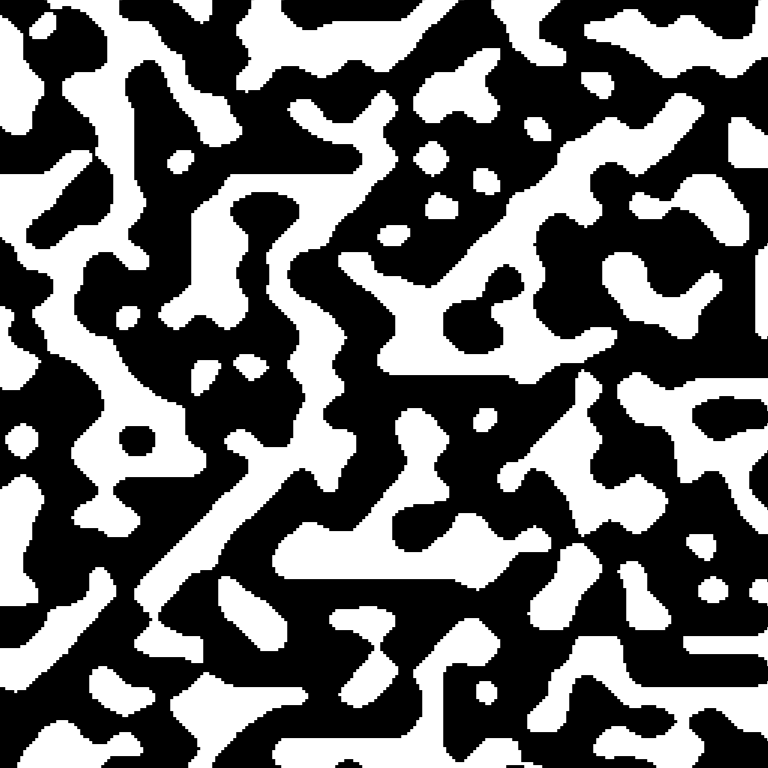
Give the GLSL for this texture, as a WebGL 2 fragment shader.

```glsl
#version 300 es
precision highp float;
// Black and white labyrinth of blobs: gradient noise cut at a level just above
// zero. Node slopes take eight compass directions, and some nodes share a slope
// along rows or diagonals, which leaves straight edges. Outlines are stepped.

uniform vec2 u_resolution;
out vec4 fragColor;

const float NODES = 15.0;          // lattice cells across the canvas
const vec2 LATTICE_SHIFT = vec2(40.3, 60.35);
const float STEPS = 256.0;         // stair steps across the canvas
const vec2 STEP_SHIFT = vec2(0.25, 0.035);
const float LEVEL = 0.05;          // noise above this is white
const float RUN_LENGTH = 3.0;      // nodes in a shared-slope run
const float ROW_SHARE = 0.1;       // share of runs along rows
const float DIAGONAL_SHARE = 0.1;  // share of runs along diagonals
const float WHITE_BELOW = 0.7;     // share of row runs with white underneath
const vec3 DARK = vec3(0.0);
const vec3 LIGHT = vec3(1.0);

// Integer hash of a lattice position, from 0 to 1.
float hash(vec2 p, uint seed) {
    uvec2 q = uvec2(ivec2(p));
    uint h = q.x * 1664525u + seed * 747796405u;
    h = (h ^ (h >> 16)) * 2246822519u;
    h += q.y * 3266489917u;
    h = (h ^ (h >> 15)) * 2654435769u;
    h = (h ^ (h >> 13)) * 3266489917u;
    h ^= h >> 16;
    return float(h >> 8) / 16777216.0;
}

// Identifies the run holding a node, staggered from line to line.
vec2 runId(float along, float line, uint seed) {
    float stagger = floor(hash(vec2(line, 7.0), seed) * RUN_LENGTH);
    return vec2(floor((along + stagger) / RUN_LENGTH), line);
}

vec2 nodeSlope(vec2 node) {
    // Shared vertical slopes give flat horizontal edges.
    vec2 row = runId(node.x, node.y, 1u);
    if (hash(row, 2u) < ROW_SHARE) {
        return vec2(0.0, hash(row, 3u) < WHITE_BELOW ? -1.0 : 1.0);
    }
    // Shared slopes across rising diagonals give slanted bands.
    vec2 diagonal = runId(node.x, node.x - node.y, 4u);
    if (hash(diagonal, 5u) < DIAGONAL_SHARE) {
        float side = hash(diagonal, 6u) < 0.5 ? -1.0 : 1.0;
        return side * normalize(vec2(1.0, -1.0));
    }
    // All other nodes pick a compass direction.
    float angle = floor(hash(node, 8u) * 8.0) * radians(45.0);
    return vec2(cos(angle), sin(angle));
}

float gradientNoise(vec2 p) {
    vec2 node = floor(p);
    vec2 f = p - node;
    vec2 w = f * f * f * (f * (f * 6.0 - 15.0) + 10.0);
    vec2 e = vec2(1.0, 0.0);
    float a = dot(nodeSlope(node), f);
    float b = dot(nodeSlope(node + e.xy), f - e.xy);
    float c = dot(nodeSlope(node + e.yx), f - e.yx);
    float d = dot(nodeSlope(node + e.xx), f - e.xx);
    return mix(mix(a, b, w.x), mix(c, d, w.x), w.y);
}

// Hard mask for one cell of the stair grid.
float blobMask(vec2 cell) {
    vec2 center = (cell + 0.5) / STEPS;
    return step(LEVEL, gradientNoise(center * NODES + LATTICE_SHIFT));
}

void main() {
    float size = min(u_resolution.x, u_resolution.y);
    vec2 p = gl_FragCoord.xy / size * STEPS + STEP_SHIFT;
    float pixel = STEPS / size;

    // Share of the pixel lying past the nearest cell border, on each axis.
    vec2 border = floor(p + 0.5);
    vec2 past = clamp((p - border) / pixel + 0.5, 0.0, 1.0);

    // Blend the four cells that meet there by their covered area.
    float lower = mix(blobMask(border - 1.0),
                      blobMask(border - vec2(0.0, 1.0)), past.x);
    float upper = mix(blobMask(border - vec2(1.0, 0.0)),
                      blobMask(border), past.x);
    float cover = mix(lower, upper, past.y);
    fragColor = vec4(mix(DARK, LIGHT, cover), 1.0);
}
```
